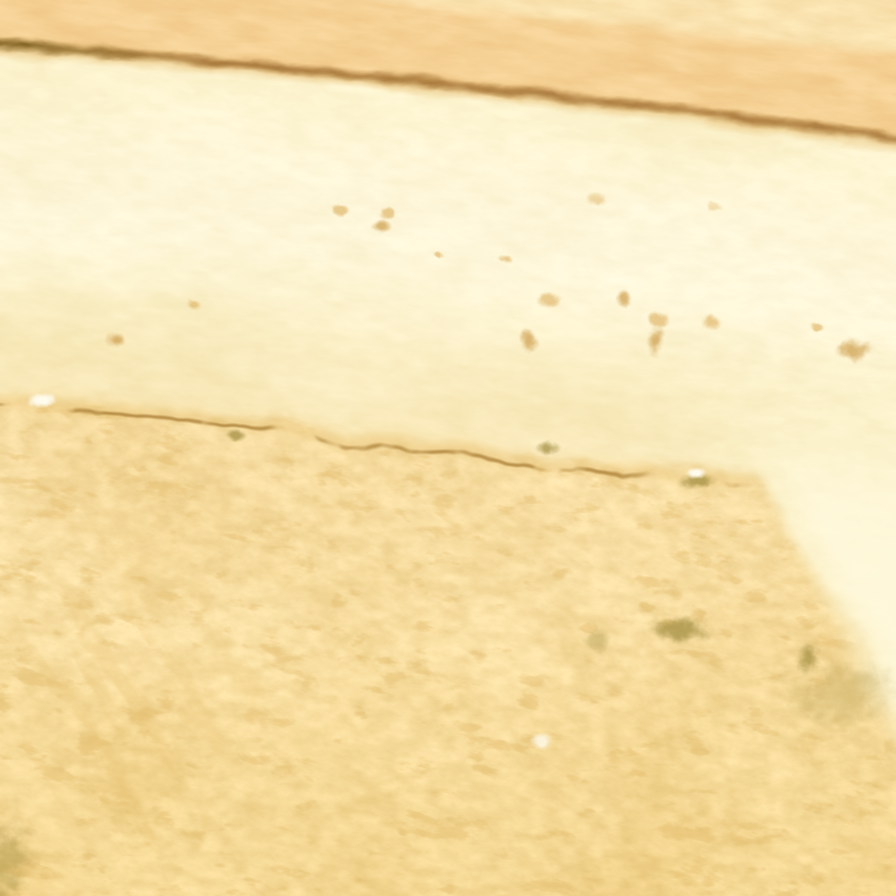
Write a WebGL 1 fragment shader that draws this texture.

```glsl
precision highp float;
uniform vec2 u_resolution;

float hash(vec2 p) {
  vec3 q = fract(p.xyx * 0.1031);
  q += dot(q, q.yzx + 33.33);
  return fract((q.x + q.y) * q.z);
}

float valueNoise(vec2 p) {
  vec2 cell = floor(p), f = fract(p);
  f = f * f * (3.0 - 2.0 * f);
  float low = mix(hash(cell), hash(cell + vec2(1.0, 0.0)), f.x);
  float high = mix(hash(cell + vec2(0.0, 1.0)), hash(cell + vec2(1.0)), f.x);
  return mix(low, high, f.y);
}

float fbm(vec2 p) {
  float sum = 0.0, weight = 0.5;
  for (int i = 0; i < 4; i++) {
    sum += weight * valueNoise(p);
    p = mat2(1.6, 1.2, -1.2, 1.6) * p + 17.3;
    weight *= 0.5;
  }
  return sum / 0.9375;
}

// Signed, zero-centred noise
float grain(vec2 p) {
  return fbm(p) - 0.5;
}

float band(float distance, float width) {
  return 1.0 - smoothstep(0.0, width, abs(distance));
}

// Soft blob with a ragged outline
float blot(vec2 p, vec2 centre, vec2 radius) {
  float d = length((p - centre) / radius) + 1.1 * grain(p * 70.0);
  return 1.0 - smoothstep(0.2, 1.2, d);
}

// One jittered speck in a fraction of the grid cells
float specks(vec2 p, vec2 scale, float density, float seed) {
  vec2 q = p * scale, cell = floor(q) + seed;
  vec2 jitter = 0.3 + 0.4 * vec2(hash(cell + 5.1), hash(cell + 9.7));
  float size = mix(0.12, 0.28, hash(cell + 2.3));
  float d = length(fract(q) - jitter) + 0.15 * grain(p * 110.0);
  return step(hash(cell), density) * (1.0 - smoothstep(0.3 * size, size, d));
}

vec3 plasterColor(vec2 p, vec2 strata, float depth) {
  vec3 color = mix(vec3(0.985, 0.945, 0.79), vec3(0.995, 0.965, 0.85),
                   band(depth - 0.16, 0.17));
  color = mix(color, vec3(0.975, 0.91, 0.72), smoothstep(0.22, 0.41, depth) * (1.0 - smoothstep(0.65, 0.9, p.x)));
  color += vec3(0.03, 0.05, 0.10) * grain(strata * vec2(5.0, 16.0));
  return color + vec3(0.03, 0.04, 0.07) * grain(strata * vec2(45.0, 110.0));
}

vec3 sandColor(vec2 p, vec2 strata) {
  vec3 color = mix(vec3(0.955, 0.84, 0.57), vec3(0.968, 0.865, 0.63), smoothstep(0.0, 0.5, p.y));
  color += vec3(0.05, 0.08, 0.13) * grain(p * 7.0);
  color += vec3(0.09, 0.11, 0.15) * grain(strata * vec2(60.0, 100.0));
  float pits = smoothstep(0.6, 0.8, fbm(strata * vec2(32.0, 65.0) + 40.0));
  color = mix(color, vec3(0.87, 0.71, 0.39), 0.4 * pits);
  // Diagonal scratches at the lower left
  float scratch = smoothstep(0.57, 0.75, fbm(vec2(p.x * 28.0 + p.y * 18.0, p.y * 5.0 - p.x * 4.0)));
  return mix(color, vec3(0.90, 0.75, 0.44), 0.3 * scratch * blot(p, vec2(0.13, 0.2), vec2(0.2)));
}

vec3 ledgeColor(vec2 p, vec2 strata) {
  float edge = p.y - 1.0 + 0.105 * (p.x - 0.43) + 0.012 * grain(strata * vec2(18.0, 50.0));
  vec3 color = mix(vec3(0.963, 0.82, 0.585), vec3(0.98, 0.89, 0.69), smoothstep(-0.008, 0.008, edge));
  return color + vec3(0.05, 0.09, 0.13) * grain(strata * vec2(25.0, 90.0));
}

void main() {
  vec2 p = gl_FragCoord.xy / u_resolution;
  vec2 strata = vec2(p.x, p.y + 0.11 * p.x);

  // Signed heights above the two seams, and distance past the slanted cut
  float upper = p.y - (0.951 - 0.075 * p.x - 0.03 * p.x * p.x) + 0.010 * grain(p * vec2(25.0, 60.0));
  float lower = p.y - (0.553 - 0.112 * p.x) + 0.032 * grain(vec2(p.x * 13.0, p.y * 10.0));
  float cut = p.x - 0.85 - 0.53 * (0.47 - p.y) + 0.025 * grain(p * 14.0);

  // Pale wall, bright strip and sandy ground
  vec3 color = plasterColor(p, strata, -upper);
  float strip = smoothstep(0.0, 0.05, cut) * (1.0 - smoothstep(0.42, 0.54, p.y));
  color = mix(color, vec3(1.0, 0.977, 0.87), 0.75 * strip);
  float softness = mix(0.03, 0.012, smoothstep(0.2, 0.45, p.y));
  float ground = (1.0 - smoothstep(-0.008, 0.026, lower)) * (1.0 - smoothstep(-softness, softness, cut));
  color = mix(color, sandColor(p, strata), ground);

  // Rust specks on the wall
  float wall = (1.0 - ground) * smoothstep(0.07, 0.13, -upper) * (1.0 - strip);
  color = mix(color, vec3(0.86, 0.68, 0.36), 0.6 * wall * specks(strata, vec2(17.0, 24.0), 0.06, 3.0));
  float rust = blot(p, vec2(0.59, 0.617), vec2(0.010, 0.014)) + blot(p, vec2(0.731, 0.62), vec2(0.010, 0.015))
    + blot(p, vec2(0.952, 0.609), vec2(0.020, 0.012)) + blot(p, vec2(0.695, 0.668), vec2(0.009))
    + blot(p, vec2(0.130, 0.620), vec2(0.011, 0.009)) + blot(p, vec2(0.425, 0.747), vec2(0.011, 0.007));
  color = mix(color, vec3(0.80, 0.61, 0.29), 0.7 * min(rust, 1.0));

  // Thin broken seam above the ground
  float seamNoise = smoothstep(0.38, 0.62, fbm(vec2(p.x * 18.0, 4.0)));
  float seamEnd = 1.0 - smoothstep(0.82, 0.86, p.x);
  color = mix(color, vec3(0.90, 0.75, 0.44), 0.35 * band(lower, 0.016) * seamEnd);
  color = mix(color, vec3(0.66, 0.49, 0.21), 0.75 * band(lower + 0.004, 0.0045) * seamNoise * seamEnd);

  // Mossy stains and a dark corner
  float moss = blot(p, vec2(0.757, 0.297), vec2(0.034, 0.013)) + blot(p, vec2(0.902, 0.270), vec2(0.015, 0.018))
    + 0.5 * blot(p, vec2(0.668, 0.285), vec2(0.014)) + 0.35 * blot(p, vec2(0.94, 0.225), vec2(0.06, 0.04))
    + 0.6 * blot(p, vec2(0.0, 0.035), vec2(0.04, 0.05)) + blot(p, vec2(0.263, 0.514), vec2(0.010, 0.007))
    + blot(p, vec2(0.612, 0.500), vec2(0.011, 0.008)) + blot(p, vec2(0.78, 0.463), vec2(0.02, 0.009));
  color = mix(color, vec3(0.63, 0.55, 0.25), 0.72 * min(moss, 1.0));

  // White chips
  float chips = blot(p, vec2(0.047, 0.553), vec2(0.016, 0.008)) + blot(p, vec2(0.777, 0.472), vec2(0.011, 0.006))
    + 0.8 * blot(p, vec2(0.605, 0.173), vec2(0.012, 0.009));
  color = mix(color, vec3(1.0, 0.985, 0.93), min(chips, 1.0));

  // Upper ledge and its shadowed gap
  color = mix(color, ledgeColor(p, strata), smoothstep(-0.005, 0.005, upper));
  color = mix(color, vec3(0.90, 0.73, 0.44), 0.65 * band(upper + 0.003, 0.016));
  float gapNoise = mix(0.55, 1.0, fbm(p * vec2(35.0, 70.0)));
  vec3 gapColor = mix(vec3(0.46, 0.34, 0.09), vec3(0.64, 0.45, 0.21), smoothstep(0.0, 0.25, p.x));
  color = mix(color, gapColor, gapNoise * band(upper, 0.010));

  gl_FragColor = vec4(clamp(color, 0.0, 1.0), 1.0);
}
```
